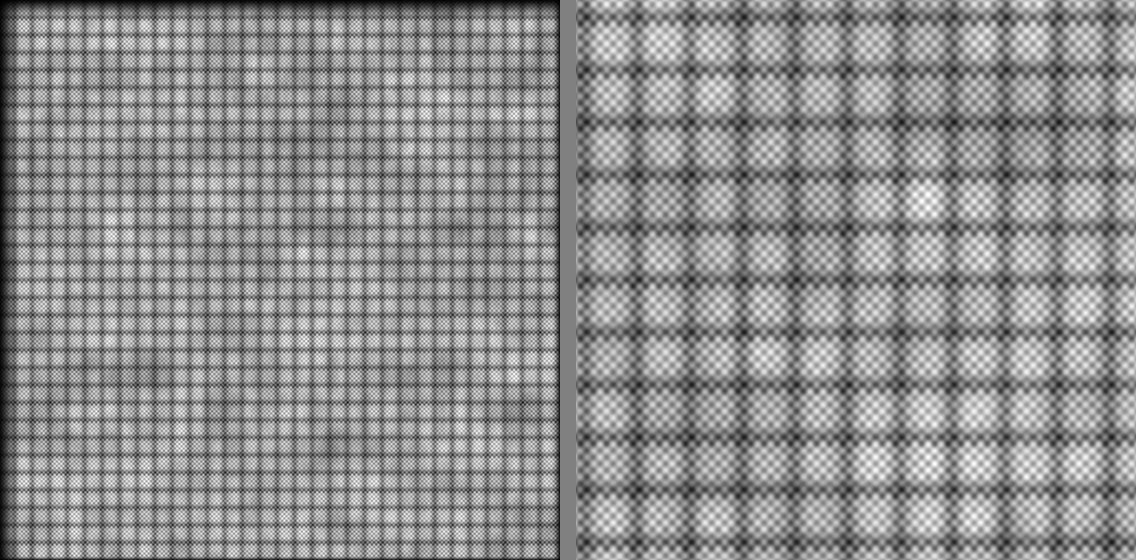
Left, the full canvas; right, a detail of the centre.
This pattern is drawn by a Shadertoy shader. Its source:

```glsl
// Soft grey woven cloth with a 32 by 32 grid of dark grooves, blotchy wear and shaded borders.

const float REPEATS = 32.0;
const float THREADS = 256.0;
const float PI = 3.14159265;

float hash(vec2 p) {
    vec3 q = fract(vec3(p.xyx) * 0.1031);
    q += dot(q, q.yzx + 33.33);
    return fract((q.x + q.y) * q.z);
}

float valueNoise(vec2 p) {
    vec2 cell = floor(p);
    vec2 f = fract(p);
    f = f * f * (3.0 - 2.0 * f);
    float low = mix(hash(cell), hash(cell + vec2(1.0, 0.0)), f.x);
    float high = mix(hash(cell + vec2(0.0, 1.0)), hash(cell + vec2(1.0, 1.0)), f.x);
    return mix(low, high, f.y);
}

// Layered blotches, centred on zero
float blotches(vec2 uv, float scale) {
    float sum = 0.0;
    float weight = 0.5;
    for (int i = 0; i < 4; i++) {
        sum += weight * (valueNoise(uv * scale + float(i) * 17.3) - 0.5);
        scale *= 2.0;
        weight *= 0.62;
    }
    return sum;
}

// Soft dark line repeating once per unit
float groove(float position, float width) {
    float d = abs(fract(position + 0.5) - 0.5) / width;
    return exp(-d * d);
}

// Alternating over and under threads
float weave(vec2 uv, float threads) {
    vec2 wave = cos(PI * threads * uv);
    return wave.x * wave.y;
}

// Wide shade at left and top, narrow shade at right and bottom
float borderShade(vec2 uv) {
    float left = smoothstep(-0.006, 0.036, uv.x);
    float top = smoothstep(-0.006, 0.036, 1.0 - uv.y);
    float right = smoothstep(-0.002, 0.008, 1.0 - uv.x);
    float bottom = smoothstep(-0.003, 0.006, uv.y);
    return left * top * right * bottom;
}

void mainImage(out vec4 fragColor, in vec2 fragCoord) {
    vec2 uv = fragCoord / iResolution.xy;
    vec2 grid = uv * REPEATS;

    // Fade thread detail where it is too fine for the canvas
    float threadsPerPixel = THREADS / min(iResolution.x, iResolution.y);
    float detail = 1.0 - smoothstep(0.6, 1.0, threadsPerPixel);

    // Horizontal grooves have a toothed edge from the threads
    float teeth = 0.045 * detail * cos(PI * THREADS * uv.x);
    float columnGroove = groove(grid.x - 0.83, 0.17);
    float rowGroove = groove(grid.y + teeth, 0.15);

    float grey = 0.70 * (1.0 - 0.36 * columnGroove) * (1.0 - 0.38 * rowGroove);

    // Uneven wear and small differences between threads
    float streaks = valueNoise(vec2(uv.x * 90.0, uv.y * 12.0)) - 0.5;
    grey *= 1.0 + 0.50 * blotches(uv, 15.0) + 0.10 * streaks;

    float threadContrast = 0.18 + 0.08 * blotches(uv + 3.7, 40.0);
    grey += threadContrast * detail * weave(uv, THREADS);

    grey *= borderShade(uv);
    fragColor = vec4(vec3(clamp(grey, 0.0, 1.0)), 1.0);
}
```
